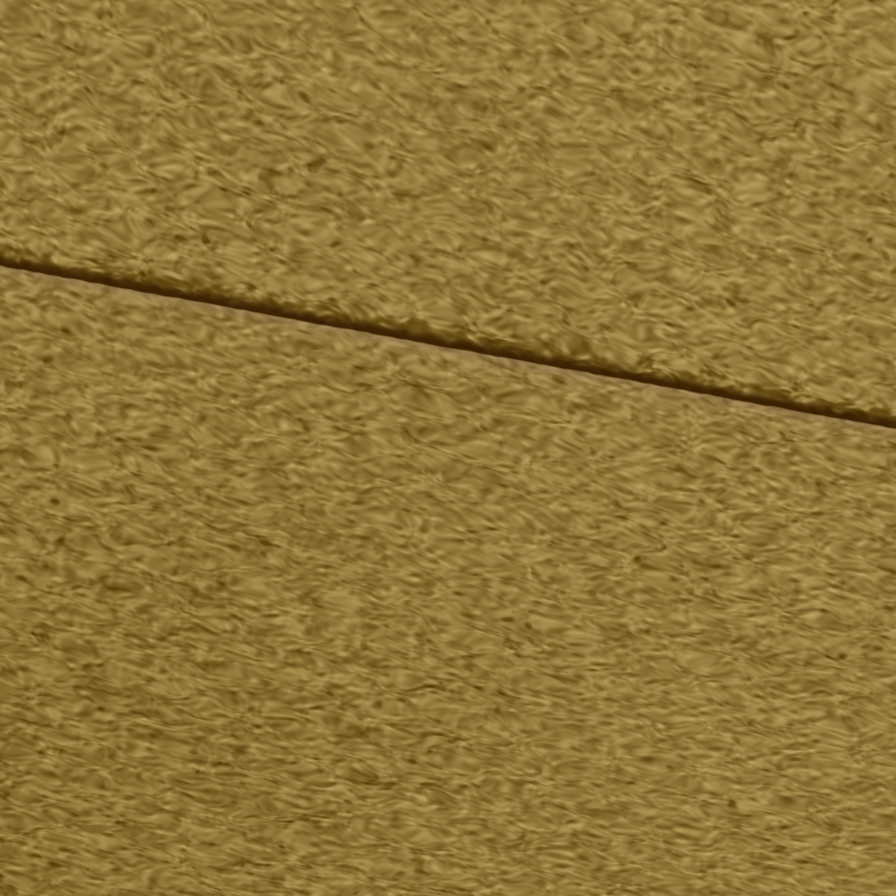
A Shadertoy shader for this texture:

```glsl
#define BASE_COLOR vec3(0.568, 0.468, 0.226)
#define GROOVE_COLOR vec3(0.235, 0.135, 0.010)
#define BEVEL_COLOR vec3(0.420, 0.315, 0.085)
#define RIM_COLOR vec3(0.600, 0.485, 0.335)
#define SEAM_HEIGHT 0.703
#define SEAM_SLOPE -0.182
#define GRAIN_FREQ vec2(82.0, 165.0)
#define GRAIN_CONTRAST 0.24
#define RELIEF_CONTRAST 0.11
#define SPECK_DEPTH 0.12

float hash(vec2 p) {
    return fract(sin(dot(p, vec2(127.1, 311.7))) * 43758.5453);
}

float noise(vec2 p) {
    vec2 cell = floor(p);
    vec2 f = fract(p);
    f = f * f * (3.0 - 2.0 * f);
    float low = mix(hash(cell), hash(cell + vec2(1.0, 0.0)), f.x);
    float high = mix(hash(cell + vec2(0.0, 1.0)), hash(cell + vec2(1.0, 1.0)), f.x);
    return mix(low, high, f.y);
}

float grainHeight(vec2 p) {
    // The second octave is turned to hide the lattice
    vec2 q = mat2(0.8, 0.6, -0.6, 0.8) * p * 1.7 + 31.7;
    return 0.6 * noise(p) + 0.4 * noise(q);
}

// Fibres follow the seam and get finer towards the bottom
vec2 grainSpace(vec2 uv) {
    float across = uv.y + uv.x * mix(0.2, 0.4, uv.y);
    across *= 1.12 - 0.17 * across;
    vec2 p = vec2(uv.x - 0.25 * uv.y, across) * GRAIN_FREQ;
    vec2 warp = vec2(noise(p * 0.35 + 9.0), noise(p * 0.35 + 57.0));
    return p + 1.6 * (warp - 0.5);
}

void mainImage(out vec4 fragColor, in vec2 fragCoord) {
    vec2 uv = fragCoord / iResolution.xy;
    float pixel = 1.0 / iResolution.y;

    // Grain: soft bumps, lit from the upper left, with scattered pits
    vec2 p = grainSpace(uv);
    float height = grainHeight(p);
    float relief = height - grainHeight(p + vec2(-0.3, 0.55));
    float pits = smoothstep(0.69, 0.92, noise(p * vec2(0.8, 0.85) + 113.0));
    pits *= 0.4 + 0.6 * noise(uv * 14.0 + 5.0);
    float mottling = noise(uv * 22.0) + noise(uv * 9.0 + 40.0) - 1.0;
    float grain = GRAIN_CONTRAST * (height - 0.5) + RELIEF_CONTRAST * relief
                - SPECK_DEPTH * pits + 0.012 * mottling;

    // Broad light: dimmer at the lower left, warmer right of centre
    float light = 0.02 * smoothstep(0.0, 0.8, uv.x * 0.5 + uv.y * 0.6) - 0.006;
    light -= 0.018 * smoothstep(0.75, 0.0, length(uv - vec2(0.0, 0.1)));
    vec3 color = BASE_COLOR + light + grain * vec3(1.0, 1.0, 0.9);

    // Signed height above the seam, with a faintly uneven edge
    float d = uv.y - SEAM_HEIGHT - SEAM_SLOPE * uv.x;
    d += 0.0012 * (noise(vec2(uv.x * 110.0, 3.0)) - 0.5);
    float above = smoothstep(-1.0, 1.0, d / max(pixel, 0.0016));
    float ragged = d + 0.035 * (height - 0.5);

    // Rounded upper edge sinking into the dark groove
    float bevel = above * (1.0 - smoothstep(0.010, 0.030, ragged));
    float groove = above * (1.0 - smoothstep(0.003, 0.017, d + 0.005 * (height - 0.5)));
    color = mix(color, BEVEL_COLOR + 0.4 * grain, 0.85 * bevel);
    color = mix(color, GROOVE_COLOR + 0.1 * grain, groove);

    // Pale rim on the lower side, fading into the surface
    float rim = (1.0 - above) * exp(-max(-d, 0.0) / 0.008);
    color = mix(color, RIM_COLOR + 0.4 * grain, 0.8 * rim);

    fragColor = vec4(clamp(color, 0.0, 1.0), 1.0);
}
```
